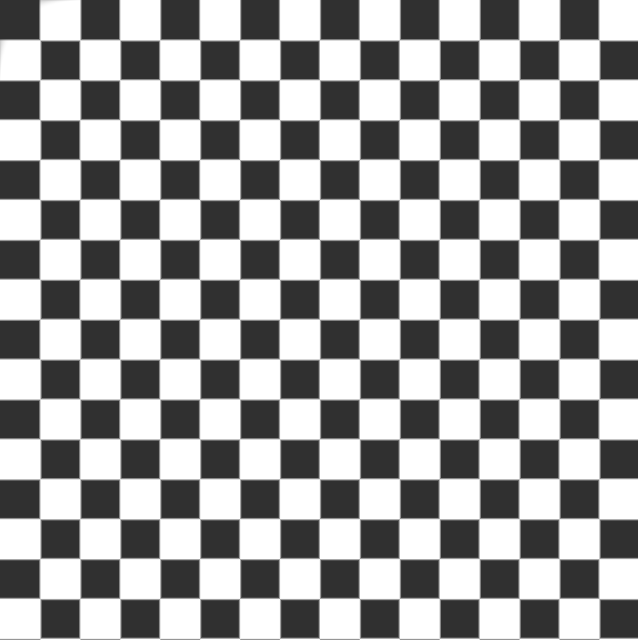
This pattern is drawn by a WebGL 2 fragment shader. Its source:

```glsl
#version 300 es
precision highp float;

#define CELLS vec2(15.977, 16.04)
#define OFFSET vec2(0.012, 0.012)
#define EDGE_CENTER 0.015
#define EDGE_WIDTH 0.058
#define CORNER_SHADE 0.2
#define LIGHT vec3(1.0)
#define DARK vec3(0.19)

uniform vec2 u_resolution;
out vec4 outColor;

// Signed distance to the nearest cell side, in cells: positive in dark squares.
float checkerDistance(vec2 grid) {
    vec2 cell = max(floor(grid), 0.0);
    vec2 local = grid - cell;
    // The canvas border is not a cell side.
    vec2 nearSide = mix(local, vec2(1.0), lessThan(cell, vec2(0.5)));
    vec2 side = min(nearSide, 1.0 - local);
    float parity = mod(cell.x + cell.y, 2.0);
    return (1.0 - 2.0 * parity) * min(side.x, side.y);
}

// Faint curved shadow fading out from the top left corner.
float cornerShadow(vec2 grid) {
    vec2 root = sqrt(max(grid, 0.0));
    return CORNER_SHADE * (1.0 - smoothstep(1.0, 1.5, root.x + root.y));
}

void main() {
    // Cell coordinates, with rows counted from the top.
    vec2 uv = gl_FragCoord.xy / u_resolution;
    vec2 grid = vec2(uv.x, 1.0 - uv.y) * CELLS - OFFSET;

    // Soft grey seam, never narrower than one pixel.
    float pixel = CELLS.y / u_resolution.y;
    float halfWidth = 0.5 * max(EDGE_WIDTH, pixel);
    float ramp = (checkerDistance(grid) - EDGE_CENTER) / halfWidth;
    float darkness = clamp(0.5 + 0.5 * ramp, 0.0, 1.0);

    vec3 lightSquare = LIGHT * (1.0 - cornerShadow(grid));
    outColor = vec4(mix(lightSquare, DARK, darkness), 1.0);
}
```
